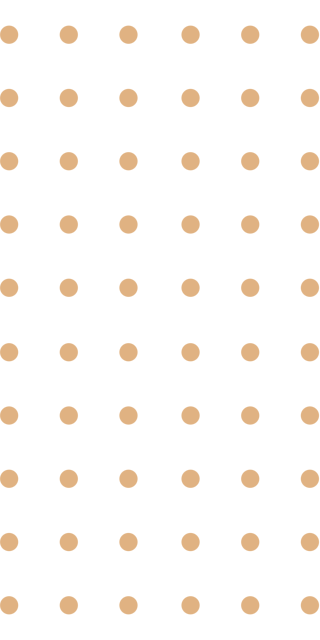
Give the GLSL for this pattern, as a Shadertoy shader.

```glsl
#define DOT_COUNT vec2(6.0, 10.0)
#define DOT_PITCH vec2(0.1865, 0.1977)
#define CENTRE_GAP vec2(0.194, 0.2015)
#define GRID_CENTRE vec2(0.4985, 1.0)
#define DOT_RADIUS 0.0284
#define DOT_COLOR vec3(0.88, 0.70, 0.51)
#define PAPER_COLOR vec3(1.0)

// Signed distance to the nearest dot of a grid mirrored about its centre
float dotGridDistance(vec2 p) {
    vec2 fromFirst = abs(p - GRID_CENTRE) - 0.5 * CENTRE_GAP;
    vec2 index = clamp(floor(fromFirst / DOT_PITCH + 0.5), vec2(0.0), 0.5 * DOT_COUNT - 1.0);
    return length(fromFirst - index * DOT_PITCH) - DOT_RADIUS;
}

void mainImage(out vec4 fragColor, in vec2 fragCoord) {
    // Canvas width is one unit
    vec2 p = fragCoord / iResolution.x;
    float pixel = 1.0 / iResolution.x;

    // Antialiased dots on plain paper
    float coverage = 1.0 - smoothstep(-0.75 * pixel, 0.75 * pixel, dotGridDistance(p));
    fragColor = vec4(mix(PAPER_COLOR, DOT_COLOR, coverage), 1.0);
}
```
